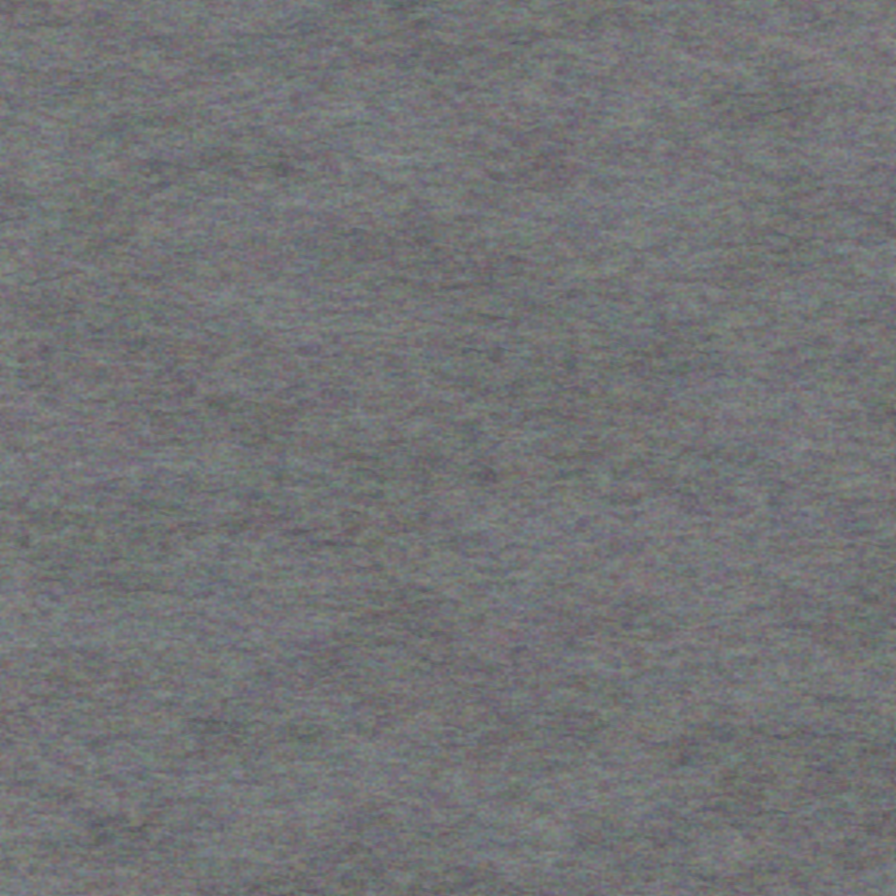
Write a Shadertoy shader that draws this texture.

```glsl
// Muted grey fibre surface: faint horizontal clouds, fine wavy streaks and
// dark creases, tinted by fine colour grain. Layers of stretched value noise
// are bent by layered sines and added to one base grey.

const vec3 BASE_GREY = vec3(0.453, 0.456, 0.463);

// Cells across the canvas, horizontally and vertically
const vec2 CLOUD_CELLS  = vec2(7.0, 17.0);
const vec2 PATCH_CELLS  = vec2(17.0, 46.0);
const vec2 STREAK_CELLS = vec2(38.0, 150.0);
const vec2 FIBRE_CELLS  = vec2(80.0, 235.0);
const vec2 GRAIN_CELLS  = vec2(230.0, 290.0);

// Strength of each layer
const float CLOUD_LIGHT  = 0.017;
const float PATCH_LIGHT  = 0.011;
const float STREAK_LIGHT = 0.020;
const float FIBRE_LIGHT  = 0.021;
const float GRAIN_LIGHT  = 0.016;
const float CREASE_DARK  = 0.030;
const float CLOUD_TINT   = 0.006;
const float STREAK_TINT  = 0.019;
const float GRAIN_TINT   = 0.044;
const float WAVE_HEIGHT  = 0.0017;

// Three random values in 0..1 for one cell
vec3 hash3(vec2 cell, float seed) {
    vec3 p = fract(vec3(cell.xyx + seed * 17.3) * vec3(0.1031, 0.1030, 0.0973));
    p += dot(p, p.yxz + 33.33);
    return fract((p.xxy + p.yzz) * p.zyx);
}

// Smooth noise in -1..1, independent in each component
vec3 noise3(vec2 p, float seed) {
    vec2 cell = floor(p);
    vec2 t = fract(p);
    t = t * t * (3.0 - 2.0 * t);
    vec3 low  = mix(hash3(cell, seed), hash3(cell + vec2(1.0, 0.0), seed), t.x);
    vec3 high = mix(hash3(cell + vec2(0.0, 1.0), seed), hash3(cell + 1.0, seed), t.x);
    return 2.0 * mix(low, high, t.y) - 1.0;
}

// Vertical bending that keeps the streaks from running straight
float wave(vec2 p) {
    float sum = 0.0;
    float size = 1.0;
    float pitch = 53.0;
    for (int i = 0; i < 4; i++) {
        float phase = 3.0 * sin(p.y * pitch * 0.6 + float(i) * 2.1);
        sum += size * sin(p.x * pitch + phase);
        pitch *= 1.83;
        size *= 0.72;
    }
    return sum * WAVE_HEIGHT;
}

void mainImage(out vec4 fragColor, in vec2 fragCoord) {
    vec2 uv = fragCoord / iResolution.y;
    vec2 bent = uv + vec2(0.0, wave(uv));

    vec3 cloud  = noise3(bent * CLOUD_CELLS, 1.0);
    vec3 blotch = noise3(bent * PATCH_CELLS, 2.0);
    vec3 streak = noise3(bent * STREAK_CELLS, 3.0);
    vec3 fibre  = noise3(bent * FIBRE_CELLS, 4.0);
    vec3 grain  = noise3(uv * GRAIN_CELLS, 5.0);
    float fleck = noise3(uv * GRAIN_CELLS.yx, 6.0).x;

    // Shared brightness
    float light = CLOUD_LIGHT * cloud.x + PATCH_LIGHT * blotch.x
                + STREAK_LIGHT * streak.x + FIBRE_LIGHT * fibre.x
                + GRAIN_LIGHT * fleck;

    // Thin creases gather in the darker patches
    float crease = smoothstep(0.25, 0.85, streak.y + 0.35 * fibre.y);
    float gather = smoothstep(-0.3, 0.7, -cloud.x - 0.6 * blotch.x);
    light -= CREASE_DARK * crease * gather;

    // Separate variation in red, green and blue
    vec3 tint = CLOUD_TINT * (cloud.yzx + blotch.zxy) * vec3(1.0, 0.7, 1.0)
              + STREAK_TINT * fibre.zxy
              + GRAIN_TINT * grain;

    fragColor = vec4(BASE_GREY + light + tint, 1.0);
}
```
